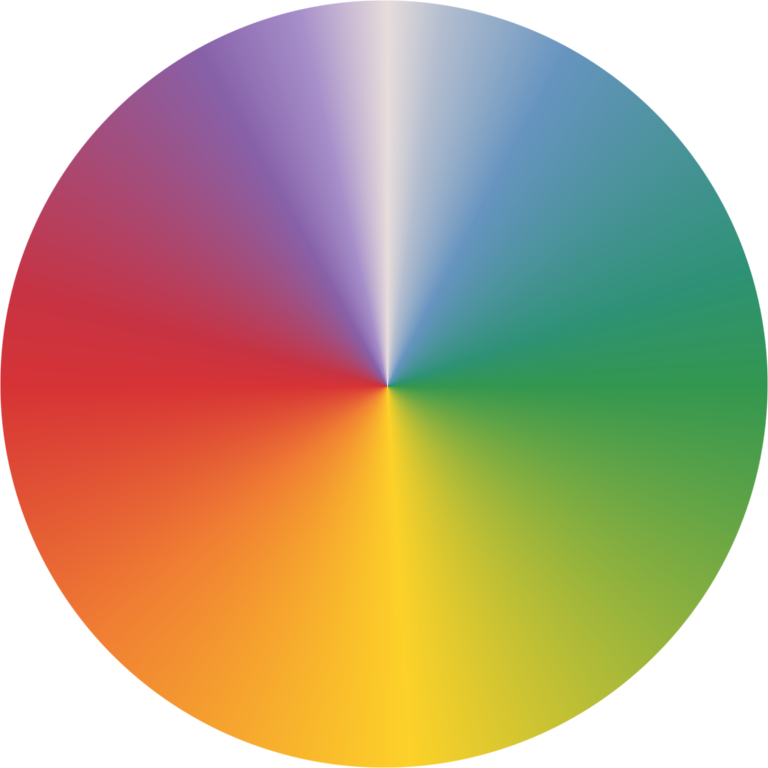
Write a WebGL 2 fragment shader that draws this background.

```glsl
#version 300 es
precision highp float;
// A disc on white filled with a conic rainbow sweep and a pale ray at the top.
uniform vec2 u_resolution;
out vec4 outColor;

const vec3 PALE_RAY = vec3(0.905, 0.865, 0.86);

// Hue around the disc; turn runs clockwise from the top, 0 to 1.
vec3 conicSweep(float turn) {
    // Each stop holds a colour and the turn at which it is reached.
    vec4 stops[11] = vec4[11](
        vec4(0.70, 0.74, 0.81, 0.024),
        vec4(0.40, 0.58, 0.75, 0.078),
        vec4(0.18, 0.57, 0.46, 0.200),
        vec4(0.20, 0.59, 0.31, 0.250),
        vec4(0.99, 0.82, 0.16, 0.490),
        vec4(0.94, 0.49, 0.20, 0.639),
        vec4(0.84, 0.20, 0.21, 0.750),
        vec4(0.78, 0.20, 0.26, 0.790),
        vec4(0.53, 0.38, 0.66, 0.919),
        vec4(0.65, 0.56, 0.79, 0.963),
        vec4(PALE_RAY, 1.0));
    vec3 color = PALE_RAY;
    float start = 0.0;
    for (int i = 0; i < 11; i++) {
        float blend = clamp((turn - start) / (stops[i].w - start), 0.0, 1.0);
        color = mix(color, stops[i].rgb, blend);
        start = stops[i].w;
    }
    return color;
}

void main() {
    float side = min(u_resolution.x, u_resolution.y);
    vec2 p = (gl_FragCoord.xy - 0.5 * u_resolution) / side;

    // The sweep turns about a point slightly off the disc centre.
    vec2 fromHub = p - vec2(0.0045, -0.003);
    float turn = fract(atan(fromHub.x, fromHub.y) / 6.28319);

    // Disc with a smooth rim, one pixel wide.
    float pixel = 1.0 / side;
    float disc = 1.0 - smoothstep(-pixel, pixel, length(p) - 0.4995);
    outColor = vec4(mix(vec3(1.0), conicSweep(turn), disc), 1.0);
}
```
